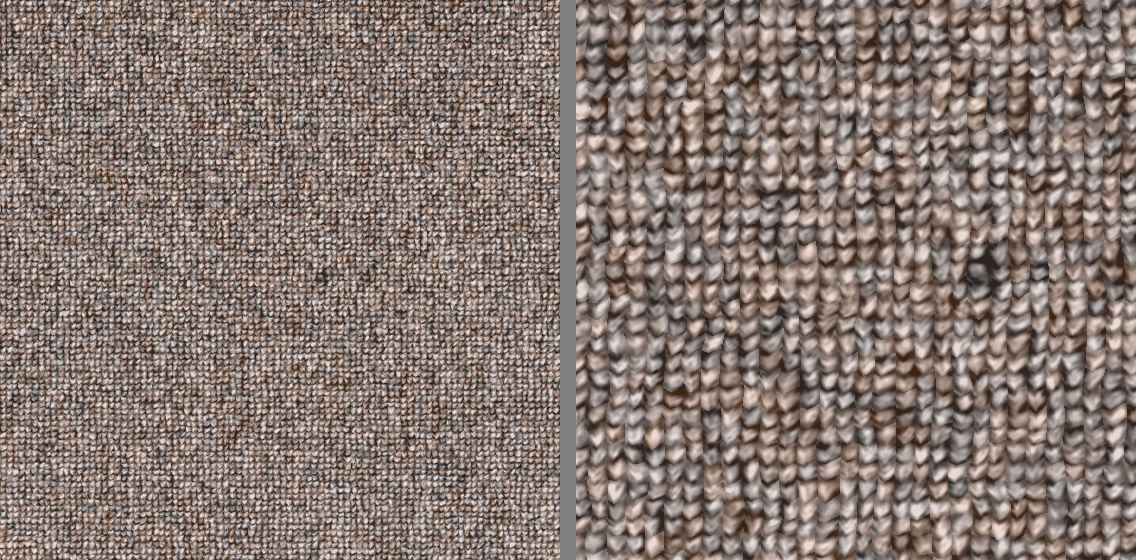
Left: the whole. Right: its middle third, enlarged.
This texture is drawn by a three.js fragment shader. Its source:

```glsl
// Flat woven carpet in mottled brown and grey yarn: a fine grid of small slanted stitches.
// Each stitch is a soft tuft with a long and a short arm in hashed yarn tones;
// fine fibre noise breaks up the tufts, and faint streaks and drift add the wear.

#define STITCHES vec2(88.0, 92.0)
#define V_SLANT 0.50
#define WOBBLE 0.45
#define RELIEF 0.54
#define YARN_CONTRAST 0.34
#define FIBRE_CONTRAST 0.80
#define STREAK_CONTRAST 0.07
#define BASE_TONE 0.505
#define GAP_COLOR vec3(0.20, 0.14, 0.11)
#define YARN_COLOR vec3(0.91, 0.855, 0.835)
#define HUE_SHIFT vec3(0.09, -0.005, -0.07)

varying vec2 vUv;

float hash(vec2 p) {
  vec3 q = fract(vec3(p.xyx) * 0.1031);
  q += dot(q, q.yzx + 33.33);
  return fract((q.x + q.y) * q.z);
}

float noise(vec2 p) {
  vec2 i = floor(p);
  vec2 f = fract(p);
  f = f * f * (3.0 - 2.0 * f);
  float low = mix(hash(i), hash(i + vec2(1.0, 0.0)), f.x);
  float high = mix(hash(i + vec2(0.0, 1.0)), hash(i + vec2(1.0, 1.0)), f.x);
  return mix(low, high, f.y);
}

// Rounded tuft, 1 on its crown and 0 in the gaps
float tuft(vec2 q, float size) {
  return 1.0 - smoothstep(0.18 * size, 0.60 * size, length(q * vec2(1.02, 1.08)));
}

void main() {
  // Slightly uneven grid
  vec2 p = vUv * STITCHES;
  p += WOBBLE * (vec2(noise(p * 0.6), noise(p * 0.6 + 71.0)) - 0.5);

  // Each column bends its rows into a V with a longer right arm
  float across = fract(p.x) - 0.5;
  float bend = abs(across + 0.14) - 0.27;
  vec2 bent = vec2(p.x, p.y - V_SLANT * bend);
  vec2 cell = floor(bent);
  vec2 q = fract(bent) - 0.5;
  vec2 nudge = 0.16 * (vec2(hash(cell + 53.0), hash(cell + 97.0)) - 0.5);
  float body = tuft(q + nudge, 0.9 + 0.2 * hash(cell + 13.0));

  // Two strands per stitch, blended where the arms meet
  vec2 strand = vec2(cell.x * 2.0, cell.y);
  float side = smoothstep(-0.22, 0.06, across);
  float yarn = mix(hash(strand), hash(strand + vec2(1.0, 0.0)), side);
  float hue = hash(cell + 157.0) - 0.5;

  // Fibres lean along the arms, in a coarse and a fine layer
  vec2 lean = vec2(p.x, bent.y) * vec2(2.6, 3.0);
  float fibre = 0.55 * noise(lean + 29.0) + 0.45 * noise(lean * 1.55 + 211.0);

  // Faint yarn runs and a broad drift that lightens downwards
  float warp = noise(vec2(cell.x * 0.9, cell.y * 0.13) + 307.0) - 0.5;
  float weft = noise(vec2(cell.x * 0.13, cell.y * 0.9) + 401.0) - 0.5;
  float drift = 0.03 * (noise(vUv * 5.0 + 19.0) - 0.5) + 0.05 * (0.5 - vUv.y);

  float tone = BASE_TONE + drift;
  tone += RELIEF * (body - 0.52);
  tone += YARN_CONTRAST * (yarn - 0.5);
  tone += FIBRE_CONTRAST * (fibre - 0.5);
  tone += STREAK_CONTRAST * (warp + weft);
  tone = clamp(tone, 0.0, 1.0);

  // Dark yarns vary in warmth, bright ones stay neutral
  vec3 color = mix(GAP_COLOR, YARN_COLOR, tone);
  color += HUE_SHIFT * hue * (1.0 - 0.7 * tone);
  gl_FragColor = vec4(color, 1.0);
}
```
